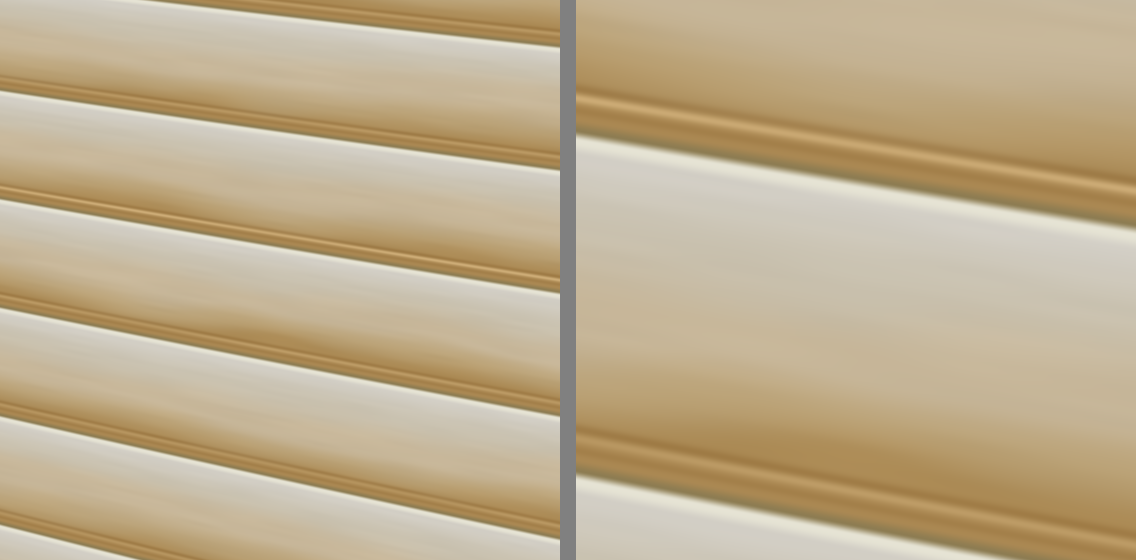
Left, the full canvas; right, a detail of the centre.
A WebGL 1 fragment shader for this texture:

```glsl
precision highp float;
// Slanted cream and tan blind slats, softly shaded, each with a bright lip and a grooved lower edge.

uniform vec2 u_resolution;

float hash(vec2 p) {
  return fract(sin(dot(p, vec2(41.3, 289.1))) * 4375.85);
}

float noise(vec2 p) {
  vec2 cell = floor(p);
  vec2 t = fract(p);
  t = t * t * (3.0 - 2.0 * t);
  return mix(mix(hash(cell), hash(cell + vec2(1.0, 0.0)), t.x),
             mix(hash(cell + vec2(0.0, 1.0)), hash(cell + vec2(1.0, 1.0)), t.x), t.y);
}

// Soft band centred on c
float band(float x, float c, float width) {
  float d = (x - c) / width;
  return exp(-d * d);
}

void main() {
  vec2 uv = gl_FragCoord.xy / u_resolution;

  // Slats fan out gently: both offset and pitch grow to the right
  float lipStart = 0.165 + 0.143 * uv.x + 0.008 * uv.x * (1.0 - uv.x);
  float pitch = 0.1938 + 0.0259 * uv.x;
  float slatPos = (1.0 - uv.y - lipStart) / pitch;
  float slat = floor(slatPos);
  float f = fract(slatPos);  // 0 at the lip, 1 at the next lip below

  // Cloudy stains and fine lengthwise grain, different on each slat
  float seed = slat * 17.0 + 60.0;
  float cloud = noise(vec2(uv.x * 4.0 + seed, f * 2.5 + seed)) - 0.5;
  float wisp = noise(vec2(uv.x * 9.0 + f * 2.0 + seed, f * 8.0 + seed)) - 0.5;
  float grain = noise(vec2(uv.x * 14.0 + seed, f * 28.0)) - 0.5;
  float g = f + (0.13 * cloud + 0.06 * wisp) * smoothstep(0.05, 0.4, f);

  // Face of the slat, from pale top to tan shade
  vec3 color = mix(vec3(0.825, 0.81, 0.775), vec3(0.79, 0.76, 0.69), smoothstep(0.02, 0.24, g));
  color = mix(color, vec3(0.78, 0.715, 0.60), smoothstep(0.2, 0.48, g));
  color = mix(color, vec3(0.73, 0.635, 0.465), smoothstep(0.52, 0.73, g));
  color = mix(color, vec3(0.67, 0.54, 0.33), smoothstep(0.68, 0.88, g));
  color += 0.022 * wisp * smoothstep(0.1, 0.4, f) + 0.014 * grain;

  // Lower rim with its groove and thin highlight
  color = mix(color, vec3(0.67, 0.535, 0.325), smoothstep(0.86, 0.90, f));
  color -= vec3(0.05, 0.06, 0.06) * band(f, 0.848, 0.016);
  float shine = 0.3 + 0.55 * band(slat, 0.0, 0.7) + 0.25 * cloud;
  color = mix(color, vec3(0.82, 0.69, 0.48), shine * band(f, 0.876, 0.014));
  color -= vec3(0.03, 0.035, 0.035) * band(f, 0.912, 0.014);

  // Olive shadow under the rim, then the bright lip of the next slat
  color = mix(color, vec3(0.55, 0.485, 0.32), smoothstep(0.935, 0.975, f));
  vec3 lipColor = vec3(0.90, 0.89, 0.83);
  color = mix(color, lipColor, smoothstep(0.97, 1.0, f));
  color = mix(color, lipColor, 1.0 - smoothstep(0.005, 0.045, f));

  gl_FragColor = vec4(color, 1.0);
}
```
